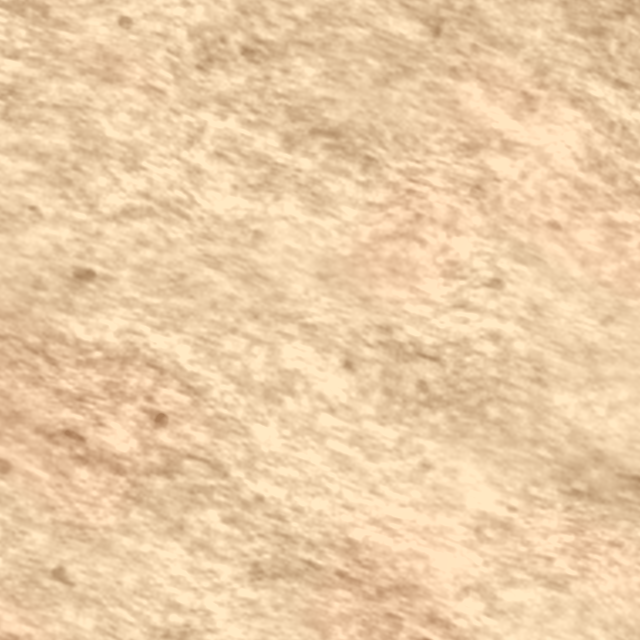
This texture is drawn by a Shadertoy shader. Its source:

```glsl
// Weathered sandy stone with slanting bands, flaky grain and small dark pits.
#define BAND_ANGLE -0.52
#define GRAIN_ANGLE -0.33
#define BASE_TONE 0.77
#define BAND_CONTRAST 0.46
#define FLAKE_CONTRAST 0.58
#define GRAIN_CONTRAST 0.48
#define PIT_CELLS 10.0
#define PIT_CHANCE 0.56
#define PIT_DEPTH 0.56
#define SHADOW_COLOR vec3(0.73, 0.59, 0.44)
#define LIGHT_COLOR vec3(0.99, 0.88, 0.73)
#define PINK_SHIFT vec3(0.006, -0.022, -0.018)

float hash(vec2 p) {
    vec3 q = fract(vec3(p.xyx) * 0.1031);
    q += dot(q, q.yzx + 33.33);
    return fract((q.x + q.y) * q.z);
}

// Smooth value noise centred on zero.
float noise(vec2 p) {
    vec2 cell = floor(p), f = fract(p);
    f = f * f * (3.0 - 2.0 * f);
    float low = mix(hash(cell), hash(cell + vec2(1, 0)), f.x);
    float high = mix(hash(cell + vec2(0, 1)), hash(cell + vec2(1, 1)), f.x);
    return mix(low, high, f.y) - 0.5;
}

vec2 rotate(vec2 p, float angle) {
    float c = cos(angle), s = sin(angle);
    return vec2(c * p.x + s * p.y, c * p.y - s * p.x);
}

// Scattered pits: round spots and a few stretched cracks with ragged rims.
float pits(vec2 uv, float ragged) {
    vec2 home = floor(uv * PIT_CELLS);
    float depth = 0.0;
    for (int y = -1; y <= 1; y++)
    for (int x = -1; x <= 1; x++) {
        vec2 cell = home + vec2(x, y) + 40.0;
        float present = step(hash(cell + 7.3), PIT_CHANCE);
        vec2 jitter = vec2(hash(cell + 13.1), hash(cell + 29.7));
        vec2 center = (cell - 40.0 + jitter) / PIT_CELLS;
        float size = mix(0.011, 0.022, hash(cell + 51.9));
        float stretch = mix(1.0, 2.1, smoothstep(0.6, 1.0, hash(cell + 71.3)));
        vec2 d = rotate(uv - center, GRAIN_ANGLE) * vec2(1.0 / stretch, sqrt(stretch));
        float r = length(d) / size + ragged * 0.9;
        float shade = mix(0.35, 1.0, hash(cell + 93.7));
        // The upper side of each pit lies in deeper shadow.
        shade *= 0.85 + 0.35 * clamp(d.y / size, -1.0, 1.0);
        depth = max(depth, present * shade * (1.0 - smoothstep(0.35, 1.15, r)));
    }
    return depth;
}

void mainImage(out vec4 fragColor, in vec2 fragCoord) {
    vec2 uv = fragCoord / iResolution.y;
    vec2 warp = vec2(noise(uv * 9.0 + 3.0), noise(uv * 9.0 + 60.0));
    vec2 band = rotate(uv + warp * 0.03, BAND_ANGLE) + 5.0;
    vec2 grain = rotate(uv + warp * 0.02, GRAIN_ANGLE) + 9.0;

    // Broad and medium bands
    float bands = 0.65 * noise(band * vec2(3.0, 9.0));
    bands += 0.8 * noise(band * vec2(9.0, 28.0) + 17.0);

    // Flakes, broken into calm and rough areas
    float rough = 0.9 + 0.8 * noise(uv * 7.0 + 81.0);
    float flakes = 0.7 * noise(grain * vec2(24.0, 58.0) + 31.0);
    flakes += 0.8 * noise(grain * vec2(48.0, 105.0) + 47.0);

    // Fine sand
    float fine = noise(grain * vec2(85.0, 165.0) + 11.0);
    fine += 0.35 * noise(uv * 190.0 + 23.0);

    float tone = BASE_TONE + BAND_CONTRAST * bands;
    tone += rough * (FLAKE_CONTRAST * flakes + GRAIN_CONTRAST * fine);

    // Pits, with grain showing through
    float ragged = noise(uv * 55.0 + 19.0) + 0.5 * flakes;
    tone -= PIT_DEPTH * pits(uv, ragged) * (0.8 - 0.8 * flakes);

    // Sand colour with soft pink patches
    vec3 color = mix(SHADOW_COLOR, LIGHT_COLOR, clamp(tone, -0.25, 1.12));
    float pink = smoothstep(0.02, 0.35, noise(band * vec2(4.0, 7.0) + 67.0));
    color += PINK_SHIFT * pink;
    fragColor = vec4(clamp(color, 0.0, 1.0), 1.0);
}
```
